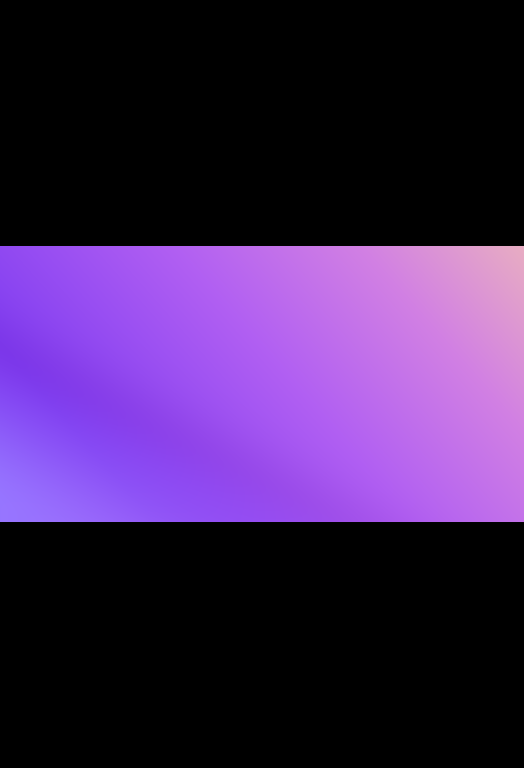
A WebGL 1 fragment shader for this background:

```glsl
precision highp float;
// A black field crossed by a soft band of violet, orchid and peach with a blue corner glow.

uniform vec2 u_resolution;

#define BAND_HALF_HEIGHT 0.1797
#define RAMP_SLOPE vec2(0.41, 0.19)
#define RAMP_START 0.122
#define FOLD_SLOPE vec2(0.50, 0.525)
#define FOLD_OFFSET 0.335
#define FOLD_WIDTH 0.07
#define GLOW_REACH 0.31

const vec3 VIOLET = vec3(0.50, 0.24, 0.945);
const vec3 PURPLE = vec3(0.69, 0.37, 0.95);
const vec3 ORCHID = vec3(0.82, 0.50, 0.89);
const vec3 PEACH = vec3(0.91, 0.68, 0.76);
const vec3 GLOW_BLUE = vec3(0.59, 0.46, 1.0);
const vec3 GLOW_LILAC = vec3(0.63, 0.36, 0.97);
const vec3 FOLD_SHADE = vec3(0.015, 0.025, 0.03);

float ramp(float start, float end, float x) {
  return clamp((x - start) / (end - start), 0.0, 1.0);
}

// Diagonal sweep from violet at the left to peach at the upper right
vec3 sweepColor(vec2 p) {
  float t = dot(p, RAMP_SLOPE) - RAMP_START;
  vec3 color = mix(VIOLET, PURPLE, ramp(0.0, 0.20, t));
  color = mix(color, ORCHID, ramp(0.20, 0.35, t));
  return mix(color, PEACH, ramp(0.35, 0.48, t));
}

// Dark diagonal fold, with a glow rising below it towards the lower left
vec3 bandColor(vec2 p) {
  float depth = FOLD_OFFSET - dot(p, FOLD_SLOPE);
  float fold = depth / FOLD_WIDTH;
  vec3 color = sweepColor(p) - FOLD_SHADE * exp(-fold * fold);
  vec3 glow = mix(GLOW_BLUE, GLOW_LILAC, ramp(0.0, 0.5, p.x));
  return mix(color, glow, smoothstep(0.0, GLOW_REACH, depth));
}

void main() {
  vec2 uv = gl_FragCoord.xy / u_resolution;
  float fromCenter = uv.y - 0.5;

  // Band coordinates run from 0 to 1 along both axes
  vec2 p = vec2(uv.x, 0.5 + 0.5 * fromCenter / BAND_HALF_HEIGHT);

  // Edge coverage across a single pixel
  float inside = (BAND_HALF_HEIGHT - abs(fromCenter)) * u_resolution.y;
  float coverage = clamp(inside + 0.5, 0.0, 1.0);

  gl_FragColor = vec4(bandColor(p) * coverage, 1.0);
}
```
